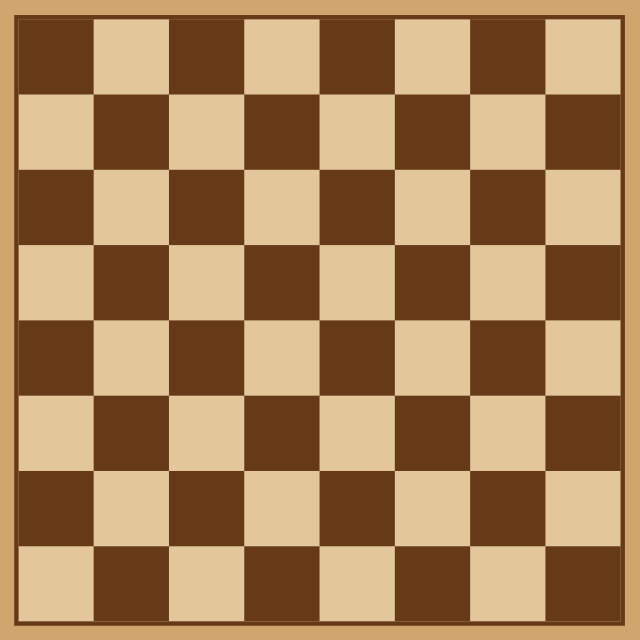
Give the GLSL for this pattern, as a WebGL 2 fragment shader.

```glsl
#version 300 es
precision highp float;
// Flat checkerboard of 8 by 8 squares inside a thin dark line and a tan border.
// Squares come from the product of two smoothed square waves; the line and
// border come from the distance to a box. All lengths are canvas fractions.

uniform vec2 u_resolution;
out vec4 fragColor;

const vec3 DARK_BROWN = vec3(0.400, 0.227, 0.090);
const vec3 PALE_CREAM = vec3(0.892, 0.780, 0.608);
const vec3 BORDER_TAN = vec3(0.812, 0.651, 0.427);

const float SQUARES = 8.0;                  // per side
const float CELL = 0.11765;                 // side of one square
const vec2 BOARD_CENTER = vec2(0.4993, 0.4994);
const float LINE_WIDTH = 0.0065;            // dark line around the squares

// Signed distance to an axis-aligned square
float squareDistance(vec2 p, float halfSide) {
    vec2 d = abs(p) - halfSide;
    return length(max(d, 0.0)) + min(max(d.x, d.y), 0.0);
}

// Coverage of the inside of a shape, one pixel soft
float coverage(float distance, float pixel) {
    return clamp(0.5 - distance / pixel, 0.0, 1.0);
}

// Square wave per axis: +1 in even cells, -1 in odd cells, with soft edges
vec2 alternate(vec2 cells, float pixelInCells) {
    vec2 toEdge = 0.5 - abs(fract(cells) - 0.5);
    vec2 parity = 1.0 - 2.0 * mod(floor(cells), 2.0);
    return parity * clamp(2.0 * toEdge / pixelInCells, 0.0, 1.0);
}

void main() {
    float canvas = min(u_resolution.x, u_resolution.y);
    float pixel = 1.0 / canvas;
    vec2 uv = (gl_FragCoord.xy - 0.5 * u_resolution) / canvas + 0.5;
    vec2 p = uv - BOARD_CENTER;
    float halfBoard = 0.5 * SQUARES * CELL;

    // Checkered squares, pale at the lower left
    vec2 cells = (p + halfBoard) / CELL;
    vec2 wave = alternate(cells, pixel / CELL);
    vec3 checks = mix(DARK_BROWN, PALE_CREAM, 0.5 + 0.5 * wave.x * wave.y);

    // Border, then the dark line, then the squares
    float lineMask = coverage(squareDistance(p, halfBoard + LINE_WIDTH), pixel);
    float boardMask = coverage(squareDistance(p, halfBoard), pixel);
    vec3 color = mix(BORDER_TAN, DARK_BROWN, lineMask);
    color = mix(color, checks, boardMask);

    fragColor = vec4(color, 1.0);
}
```
